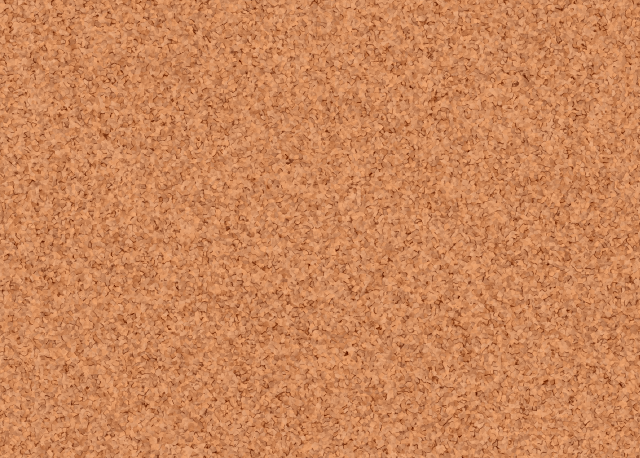
Write a Shadertoy shader that draws this texture.

```glsl
// Pressed cork board: small angular flakes with thin dark crevices.
#define FLAKES 104.0
#define CRUMBS 190.0
#define BASE_TONE 0.84
#define FLAKE_CONTRAST 0.50
#define CRUMB_CONTRAST 0.44
#define FACET_TILT 0.34
#define CREVICE_DEPTH 1.15
#define SPECK_DEPTH 0.6
#define MOTTLE 0.022
#define DARK_CORK vec3(0.575, 0.30, 0.15)
#define LIGHT_CORK vec3(0.89, 0.62, 0.43)

vec3 hash3(vec2 cell) {
    vec3 q = fract(cell.xyx * vec3(0.1031, 0.1030, 0.0973));
    q += dot(q, q.yxz + 33.33);
    return fract((q.xxy + q.yzz) * q.zyx);
}

struct Grain {
    vec2 id;       // cell that owns the grain
    vec2 offset;   // position relative to the grain centre
    float gap;     // closeness to the border, 0 on the border
    float seam;    // random value shared by both sides of a border
};

// Cellular noise in which every grain has its own direction and elongation.
Grain cellular(vec2 p) {
    vec2 base = floor(p);
    vec2 nextId = base;
    float nearest = 9.0, second = 9.0;
    Grain g = Grain(base, vec2(0.0), 0.0, 0.0);
    for (int j = -1; j <= 1; j++)
    for (int i = -1; i <= 1; i++) {
        vec2 id = base + vec2(i, j);
        vec3 rnd = hash3(id);
        vec2 offset = p - id - 0.04 - 0.92 * rnd.xy;
        float angle = 6.2832 * rnd.z;
        vec2 axis = vec2(cos(angle), sin(angle));
        vec2 local = vec2(dot(offset, axis), dot(offset, vec2(-axis.y, axis.x)));
        local = abs(local * vec2(0.80, 1.25));
        float d = mix(length(local), max(local.x, local.y), 0.5);
        if (d < nearest) {
            second = nearest;
            nextId = g.id;
            nearest = d;
            g.id = id;
            g.offset = offset;
        } else if (d < second) {
            second = d;
            nextId = id;
        }
    }
    g.gap = second - nearest;
    g.seam = hash3(g.id + nextId + 71.0).x;
    return g;
}

// Broad, faint changes of tone across the sheet.
float mottle(vec2 p) {
    float sum = 0.0, weight = 1.0;
    for (int i = 0; i < 4; i++) {
        p = mat2(0.8, 0.6, -0.6, 0.8) * p * 1.9 + 1.7;
        sum += weight * sin(p.x + 1.3 * sin(p.y)) * sin(p.y + 0.7);
        weight *= 0.75;
    }
    return sum;
}

vec3 cork(vec2 p) {
    // Ragged outlines come from a slight bend of the plane.
    vec2 bent = p + 0.0005 * sin(p.yx * vec2(610.0, 570.0) + 2.0 * sin(p * 190.0));
    Grain flake = cellular(bent * FLAKES);
    Grain crumb = cellular(bent * CRUMBS + 37.0);
    vec3 flakeRnd = hash3(flake.id + 19.0);
    vec3 crumbRnd = hash3(crumb.id + 53.0);

    // Flake tone, crumb tone and the tilt of each facet.
    float tone = BASE_TONE + MOTTLE * mottle(p * 2.2);
    tone += FLAKE_CONTRAST * (flakeRnd.x - 0.5);
    tone += CRUMB_CONTRAST * (crumbRnd.x - 0.5);
    tone += FACET_TILT * dot(flake.offset, flakeRnd.yz - 0.5);
    tone -= 0.4 * max(tone - 0.9, 0.0);

    // Crevices along some borders, and a few dark bark specks.
    float crevice = 1.0 - smoothstep(0.02, 0.30, flake.gap);
    tone -= CREVICE_DEPTH * crevice * pow(flake.seam, 4.0);
    float speck = smoothstep(0.95, 0.98, crumbRnd.y);
    tone -= SPECK_DEPTH * speck * smoothstep(0.0, 0.2, crumb.gap);

    vec3 color = mix(DARK_CORK, LIGHT_CORK, clamp(tone, -0.7, 1.2));
    float hue = flakeRnd.y - 0.5;
    return color + hue * vec3(0.025, -0.015, -0.05);
}

void mainImage(out vec4 fragColor, in vec2 fragCoord) {
    // Average a 2 by 2 grid inside each pixel to smooth the edges.
    vec3 sum = vec3(0.0);
    for (int j = 0; j < 2; j++)
    for (int i = 0; i < 2; i++) {
        vec2 shift = 0.5 * vec2(i, j) - 0.25;
        sum += cork((fragCoord + shift) / iResolution.y);
    }
    fragColor = vec4(clamp(sum / 4.0, 0.0, 1.0), 1.0);
}
```
